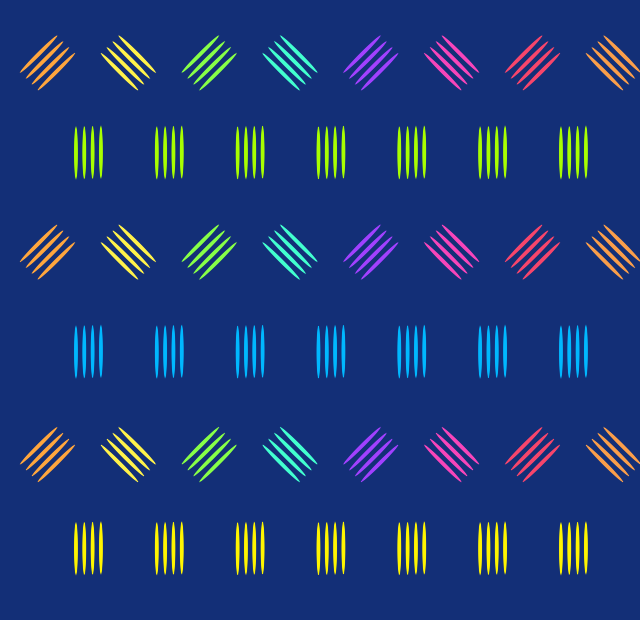
Reproduce this pattern procedurally as a Shadertoy shader.

```glsl
// Rows of four-stroke hatch marks on deep blue: slanted multicolour marks
// alternate with upright single-colour marks set half a step aside.
// Each stroke is a slim ellipse; cells and strokes repeat by rounding.
// Lengths are fractions of the canvas width; y runs down from the top.
#define PITCH 0.1263
#define SLANT_START 0.0742
#define UPRIGHT_START 0.1382
#define STROKE_GAP 0.0130
#define STROKE_HALF vec2(0.0030, 0.0408)
#define STAGGER 0.0004
#define BACKGROUND vec3(0.075, 0.184, 0.467)

const float SLANT_ROWS[3] = float[3](0.0983, 0.3939, 0.7103);
const float UPRIGHT_ROWS[3] = float[3](0.2383, 0.5495, 0.8568);

const vec3 UPRIGHT_COLORS[3] = vec3[3](
    vec3(0.66, 1.00, 0.00), vec3(0.00, 0.72, 1.00), vec3(1.00, 0.96, 0.00));

const vec3 SLANT_COLORS[8] = vec3[8](
    vec3(1.00, 0.65, 0.24), vec3(1.00, 0.95, 0.29),
    vec3(0.53, 1.00, 0.28), vec3(0.26, 1.00, 0.81),
    vec3(0.63, 0.25, 1.00), vec3(0.97, 0.27, 0.73),
    vec3(0.97, 0.27, 0.42), vec3(0.98, 0.62, 0.29));

// Approximate signed distance to an axis-aligned ellipse
float ellipseDistance(vec2 p, vec2 radii) {
    float k = length(p / radii);
    float slope = length(p / (radii * radii));
    return k * (k - 1.0) / max(slope, 0.001);
}

// Four parallel strokes along y; x runs across them
float hatchDistance(vec2 p, float stagger) {
    float stroke = clamp(round(p.x / STROKE_GAP + 1.5), 0.0, 3.0) - 1.5;
    p -= vec2(stroke * STROKE_GAP, -stroke * stagger);
    // The centre of an ellipse has no gradient, so nudge off it
    return ellipseDistance(p + vec2(0.00001), STROKE_HALF);
}

float coverage(float d) {
    float pixel = 1.0 / iResolution.x;
    return 1.0 - smoothstep(-0.6 * pixel, 0.6 * pixel, d);
}

// Index of the nearest cell in a row
float nearestCell(float x, float start, float last) {
    return clamp(round((x - start) / PITCH), 0.0, last);
}

void mainImage(out vec4 fragColor, in vec2 fragCoord) {
    vec2 p = vec2(fragCoord.x, iResolution.y - fragCoord.y) / iResolution.x;
    vec3 color = BACKGROUND;

    float slantCell = nearestCell(p.x, SLANT_START, 7.0);
    float uprightCell = nearestCell(p.x, UPRIGHT_START, 6.0);
    float mirror = mod(slantCell, 2.0) < 0.5 ? 1.0 : -1.0;

    for (int row = 0; row < 3; row++) {
        // Slanted marks lean the other way in every second cell
        vec2 q = p - vec2(SLANT_START + slantCell * PITCH, SLANT_ROWS[row]);
        q.y *= mirror;
        q = vec2(q.x + q.y, q.x - q.y) * 0.7071;
        color = mix(color, SLANT_COLORS[int(slantCell)], coverage(hatchDistance(q, 0.0)));

        // Upright marks share one colour along the row
        q = p - vec2(UPRIGHT_START + uprightCell * PITCH, UPRIGHT_ROWS[row]);
        color = mix(color, UPRIGHT_COLORS[row], coverage(hatchDistance(q, STAGGER)));
    }

    fragColor = vec4(color, 1.0);
}
```
